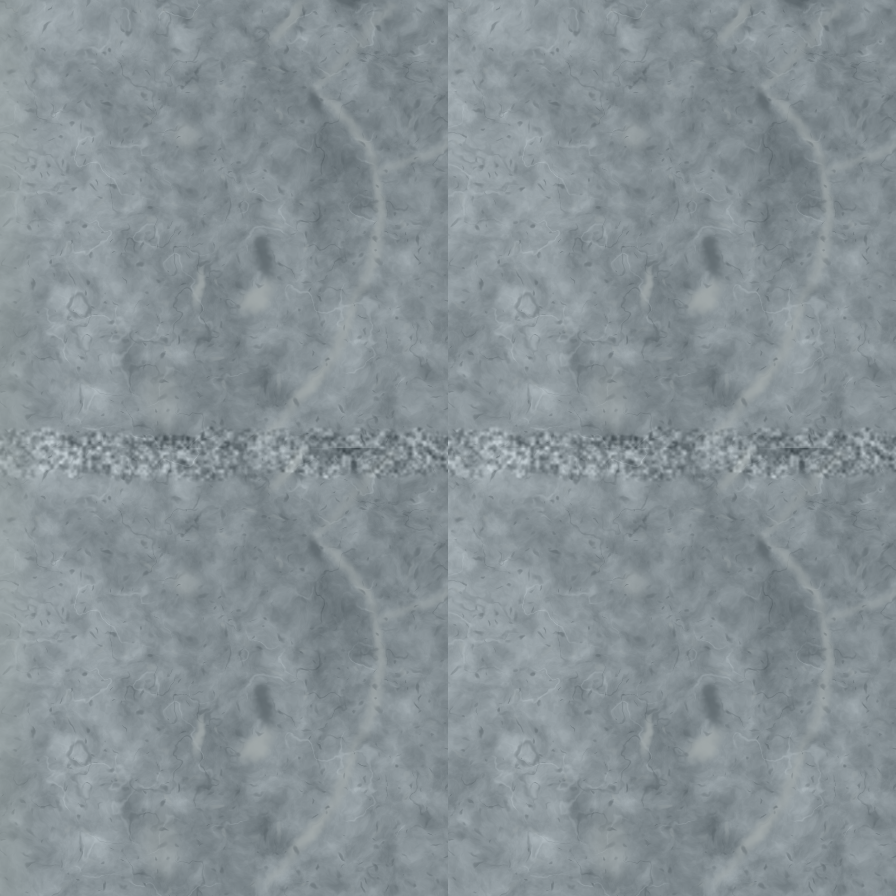
This texture is drawn by a WebGL 1 fragment shader. Its source:

```glsl
precision highp float;

uniform vec2 u_resolution;

const float REPEATS = 2.0;
const vec3 DARK_STONE = vec3(0.44, 0.48, 0.50);
const vec3 LIGHT_STONE = vec3(0.58, 0.62, 0.64);
const vec3 VEIN_COLOR = vec3(0.64, 0.67, 0.67);
const vec3 FLECK_COLOR = vec3(0.34, 0.38, 0.40);
const vec3 EDGE_COLOR = vec3(0.58, 0.62, 0.61);

float hash(vec2 p) {
  vec3 q = fract(p.xyx * 0.1031);
  q += dot(q, q.yzx + 33.33);
  return fract((q.x + q.y) * q.z);
}

float noise(vec2 p) {
  vec2 i = floor(p);
  vec2 f = fract(p);
  f = f * f * (3.0 - 2.0 * f);
  float low = mix(hash(i), hash(i + vec2(1.0, 0.0)), f.x);
  float high = mix(hash(i + vec2(0.0, 1.0)), hash(i + 1.0), f.x);
  return mix(low, high, f.y);
}

float fbm(vec2 p) {
  float sum = 0.0;
  float weight = 0.42;
  for (int i = 0; i < 5; i++) {
    sum += weight * noise(p);
    p = mat2(1.6, 1.2, -1.2, 1.6) * p + 17.3;
    weight *= 0.6;
  }
  return sum / 0.968;
}

vec2 rotate(vec2 p, float angle) {
  float c = cos(angle);
  float s = sin(angle);
  return vec2(c * p.x + s * p.y, c * p.y - s * p.x);
}

float softEllipse(vec2 p, vec2 center, vec2 radii, float angle) {
  return 1.0 - smoothstep(0.3, 1.3, length(rotate(p - center, angle) / radii));
}

float softLine(vec2 p, vec2 a, vec2 b, float width) {
  vec2 ab = b - a;
  float t = clamp(dot(p - a, ab) / dot(ab, ab), 0.0, 1.0);
  return 1.0 - smoothstep(0.0, width, length(p - a - ab * t));
}

// Bent vein: steep in the middle, curling left at both ends
float mainVein(vec2 p, float width) {
  float dy = p.y - 0.56;
  float bend = mix(0.94, 3.0, step(0.0, dy));
  float slope = 2.0 * bend * dy;
  float d = abs(p.x - 0.855 + bend * dy * dy) / sqrt(1.0 + slope * slope);
  float ends = smoothstep(0.01, 0.06, p.y) * (1.0 - smoothstep(0.74, 0.82, p.y));
  return ends * (1.0 - smoothstep(0.0, width, d));
}

// One randomly turned sliver in some of the grid cells
float flecks(vec2 p, float rate, float seed) {
  vec2 cell = floor(p) + seed;
  vec2 center = 0.35 + 0.3 * vec2(hash(cell + 3.1), hash(cell + 7.7));
  vec2 radii = vec2(0.12 + 0.22 * hash(cell + 11.3), 0.06 + 0.1 * hash(cell + 19.9));
  float shape = softEllipse(fract(p), center, radii, 6.283 * hash(cell + 23.5));
  return shape * step(hash(cell), rate) * (0.4 + 0.6 * hash(cell + 29.1));
}

// Hairlines along one level of a noise field, broken up by a mask
float hairlines(vec2 p, float seed) {
  float level = abs(noise(p + seed) + 0.25 * noise(p * 3.0 + seed) - 0.62);
  return (1.0 - smoothstep(0.0, 0.05, level)) * smoothstep(0.5, 0.75, noise(p * 0.9 + seed * 2.0));
}

vec3 marble(vec2 p) {
  vec2 warp = vec2(fbm(p * 9.0), fbm(p * 9.0 + 31.0)) - 0.5;
  vec2 w = p + 0.06 * warp;

  // Cloudy mottling, darker to the right
  float tone = 0.62 + 0.4 * (0.5 - p.x);
  tone += 1.2 * (fbm(w * 5.0 + 4.0) - 0.5) + 1.7 * (fbm(w * 24.0 + 60.0) - 0.5);
  tone -= 0.28 * softEllipse(w, vec2(0.80, 0.72), vec2(0.2, 0.16), 0.4);
  tone -= 0.28 * softEllipse(w, vec2(0.53, 0.18), vec2(0.1, 0.09), 0.0);
  tone += 0.25 * softEllipse(w, vec2(0.2, 0.95), vec2(0.25, 0.09), 0.0);
  tone += 0.35 * hairlines(w * 15.0, 40.0) - 0.35 * hairlines(w * 19.0, 83.0);
  vec3 color = mix(DARK_STONE, LIGHT_STONE, tone);

  // Pale veins and patches
  float vein = mainVein(w, 0.022) * (0.35 + 0.5 * noise(p * 14.0));
  vein = max(vein, 0.4 * softLine(w, vec2(0.85, 0.62), vec2(1.0, 0.67), 0.018));
  vein = max(vein, 0.4 * softLine(w, vec2(0.70, 0.79), vec2(0.87, 0.98), 0.02));
  vein = max(vein, 0.85 * softEllipse(w, vec2(0.578, 0.344), vec2(0.043, 0.026), 0.5));
  vein = max(vein, 0.7 * softEllipse(w, vec2(0.448, 0.36), vec2(0.055, 0.012), 1.27));
  vein = max(vein, 0.6 * softEllipse(w, vec2(0.64, 0.955), vec2(0.07, 0.02), 0.9));
  vein = max(vein, 0.45 * softEllipse(w, vec2(0.365, 0.11), vec2(0.05, 0.075), 0.0));
  vein = max(vein, 0.45 * softEllipse(w, vec2(0.42, 0.70), vec2(0.035), 0.0));
  vein = max(vein, 0.35 * flecks(w * 17.0, 0.2, 71.0));
  color = mix(color, VEIN_COLOR, vein);

  // Dark inclusions and scattered slivers
  float dark = 0.65 * softEllipse(w, vec2(0.594, 0.42), vec2(0.055, 0.016), 1.85);
  dark = max(dark, 0.7 * softEllipse(w, vec2(0.698, 0.76), vec2(0.04, 0.018), 1.95));
  dark = max(dark, 0.7 * softEllipse(w, vec2(0.77, 0.995), vec2(0.03, 0.014), -0.3));
  float ring = abs(length(w - vec2(0.17, 0.32)) - 0.024);
  dark = max(dark, 0.35 * (1.0 - smoothstep(0.0, 0.009, ring)));
  dark = max(dark, 0.5 * flecks(w * 23.0, 0.3, 5.0));
  dark = max(dark, 0.4 * flecks(w * 41.0, 0.25, 137.0));
  return mix(color, FLECK_COLOR, dark);
}

void main() {
  vec2 uv = gl_FragCoord.xy / u_resolution;
  vec2 tile = fract(uv * REPEATS);
  vec3 color = marble(tile);

  // Grainy strip with a ragged border across the middle seam
  vec2 strip = vec2(tile.x / REPEATS, uv.y);
  float reach = abs(uv.y - 0.494) + 0.016 * (noise(strip * 60.0) - 0.5);
  float band = 1.0 - smoothstep(0.021, 0.029, reach);
  float grain = 0.65 * noise(strip * 190.0) + 0.35 * noise(strip * 310.0 + 9.0) - 0.5;
  float strength = 0.3 + 0.25 * noise(strip * 30.0 + 50.0);
  color += band * grain * strength;

  // Paler wear along the left border
  color = mix(color, EDGE_COLOR, 0.35 * (1.0 - smoothstep(0.0, 0.06, uv.x)));
  gl_FragColor = vec4(color, 1.0);
}
```
